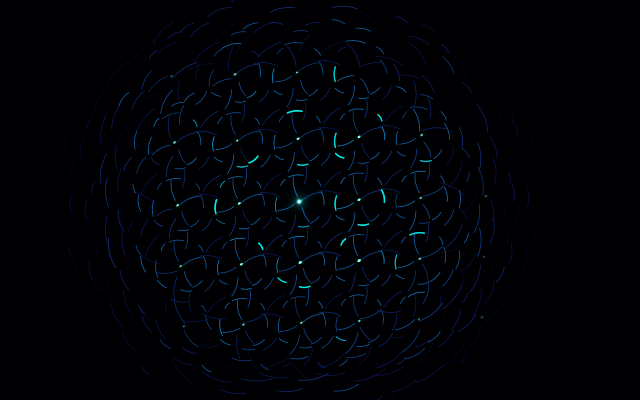
This background is drawn by a Shadertoy shader. Its source:

```glsl
// A dark field of curved blue and cyan dashes around a warped grid of light spots.
// Every grid cell repeats one set of dashes; those far from the hub turn to follow
// circles around it and fade. Spots and a glowing hub are laid on top.
const vec3 NIGHT  = vec3(0.0, 0.0, 0.008);
const vec3 VIOLET = vec3(0.05, 0.07, 0.32);
const vec3 BLUE   = vec3(0.06, 0.36, 0.62);
const vec3 CYAN   = vec3(0.0, 0.92, 0.90);
const vec3 ICE    = vec3(0.80, 1.0, 0.97);

// Dashes in one cell: offset from the spot (xy), angle, length in cells
const int DASHES = 12;
const vec4 MOTIF[DASHES] = vec4[DASHES](
    vec4(-0.32, -0.29, -0.50, 0.15), vec4( 0.07, -0.41,  0.05, 0.17),
    vec4( 0.26, -0.31,  0.65, 0.18), vec4(-0.39, -0.04,  1.52, 0.23),
    vec4( 0.40,  0.05, -1.35, 0.21), vec4(-0.05,  0.42,  0.12, 0.24),
    vec4(-0.11, -0.37,  1.25, 0.33), vec4(-0.07,  0.24, -1.35, 0.33),
    vec4( 0.34,  0.29, -1.00, 0.12), vec4(-0.27,  0.32,  0.95, 0.12),
    vec4(-0.22, -0.10,  0.35, 0.28), vec4( 0.20,  0.09,  0.40, 0.36));
// Fainter strokes that bridge neighbouring cells
const int BRIDGES = 5;
const vec4 BRIDGE[BRIDGES] = vec4[BRIDGES](
    vec4(-0.45,  0.35,  0.75, 0.38), vec4( 0.50,  0.14, -0.15, 0.36),
    vec4( 0.46, -0.34,  0.90, 0.25), vec4( 0.10, -0.22, -1.10, 0.25),
    vec4( 0.12,  0.42,  1.45, 0.28));

float hash(vec3 p) {
    p = fract(p * vec3(0.1031, 0.1137, 0.0973));
    p += dot(p, p.yzx + 33.33);
    return fract((p.x + p.y) * p.z);
}

// Cell coordinates to canvas position: a slightly tilted, spreading grid
vec2 gridPoint(vec2 c) {
    return vec2(c.x * (0.149 + 0.00073 * c.x * c.x + 0.0025 * c.y) - 0.0027 * c.y,
                c.y * (0.154 + 0.0025 * c.y + 0.0006 * c.y * c.y) + 0.0046 * c.x);
}

// Canvas position back to cell coordinates by fixed-point steps
vec2 gridCell(vec2 p) {
    vec2 c = p / 0.155;
    for (int k = 0; k < 5; k++) c -= (gridPoint(c) - p) / 0.165;
    return c;
}

// Distance to a parabolic stroke lying along x and bending towards +y
float strokeDistance(vec2 q, float halfLen, float sag) {
    float t = min(q.x * q.x / (halfLen * halfLen), 1.0);
    return length(vec2(max(abs(q.x) - halfLen, 0.0), q.y - sag * (t - 0.5)));
}

float coverage(float d, float halfWidth, float pixel) {
    return 1.0 - smoothstep(halfWidth - 0.6 * pixel, halfWidth + 0.6 * pixel, d);
}

vec3 heatColor(float e) {
    vec3 tint = mix(VIOLET, BLUE, smoothstep(0.15, 0.5, e));
    return mix(tint, CYAN, smoothstep(0.5, 0.95, e)) * smoothstep(0.0, 0.2, e);
}

// The cell in which a given dash shines most
vec2 peakCell(vec2 offset) {
    return abs(offset.x * offset.y) > 0.05 ? -sign(offset) : round(offset * 2.0);
}

vec3 dashLight(vec2 p, vec2 cell, vec4 motif, float gain, float pixel) {
    vec2 pos = gridPoint(cell + motif.xy);
    float radius = length(pos);
    float outer = smoothstep(0.30, 0.50, radius);
    // Turn towards the circle around the hub
    vec2 dir = vec2(cos(motif.z), sin(motif.z));
    vec2 tangent = vec2(-pos.y, pos.x) / max(radius, 0.001);
    float along = dot(dir, tangent);
    float aligned = smoothstep(0.55, 0.92, abs(along));
    dir = normalize(mix(dir, tangent * (along < 0.0 ? -1.0 : 1.0), 0.7 * outer));
    vec2 normal = vec2(-dir.y, dir.x);
    float bend = sign(dot(normal, mix(-motif.xy, -pos * 3.0, outer)));
    // Energy: random, strongest in the peak cell, weaker for long strokes
    float h = hash(vec3(cell + 17.0, motif.x * 31.0 + motif.y * 57.0 + 60.0));
    vec2 away = cell - peakCell(motif.xy);
    float energy = (0.34 + 0.32 * h) * min(1.0, 0.26 / motif.w) * gain;
    if (motif.w < 0.245)
        energy += 0.25 * smoothstep(0.86, 1.0, h) + 0.5 * exp(-3.0 * dot(away, away));
    energy *= mix(1.0, aligned, outer) * (1.0 - smoothstep(0.36, 0.66, radius));
    float halfLen = 0.075 * motif.w * (1.0 + 0.5 * outer);
    vec2 q = p - pos;
    q = vec2(dot(q, dir), dot(q, normal) * bend);
    float halfWidth = 0.0011 + 0.0010 * smoothstep(0.5, 1.0, energy);
    float d = strokeDistance(q, halfLen, 0.16 * halfLen);
    return heatColor(min(energy, 1.0)) * coverage(d, halfWidth, pixel);
}

vec3 spotLight(vec2 p, vec2 cell, float pixel) {
    if (cell.x < -2.5 || cell.x > 3.5 || abs(cell.y) > 2.5
        || cell.x + 2.0 * cell.y > 4.5) return vec3(0.0);
    vec2 q = mat2(0.85, -0.53, 0.53, 0.85) * (p - gridPoint(cell));
    float size = 0.0015 + 0.0018 * hash(vec3(cell + 9.0, 2.0));
    float d = length(q * vec2(0.7, 1.0));
    float power = 1.0 - 0.8 * smoothstep(0.2, 0.55, length(gridPoint(cell)));
    return power * (mix(CYAN, ICE, 0.7) * coverage(d, size, pixel)
                  + 0.15 * CYAN * exp(-d * 300.0));
}

// White core, teal halo and faint crossing rays
vec3 hubLight(vec2 p) {
    float r = length(p);
    float rays = pow(abs(cos(2.0 * (atan(p.y, p.x + 1e-5) - 0.4))), 40.0);
    return ICE * exp(-r * r * 40000.0) + CYAN * 0.55 * exp(-r * 110.0)
         + BLUE * 0.4 * rays * exp(-r * 45.0);
}

void mainImage(out vec4 fragColor, in vec2 fragCoord) {
    float pixel = 1.0 / iResolution.y;
    vec2 p = (fragCoord - 0.5 * iResolution.xy) * pixel - vec2(-0.052, -0.004);
    vec2 home = round(gridCell(p));
    vec3 color = NIGHT;
    for (int n = 0; n < 9; n++) {
        vec2 cell = home + vec2(n % 3 - 1, n / 3 - 1);
        for (int k = 0; k < DASHES; k++) color = max(color, dashLight(p, cell, MOTIF[k], 1.0, pixel));
        for (int k = 0; k < BRIDGES; k++) color = max(color, dashLight(p, cell, BRIDGE[k], 0.65, pixel));
        color = max(color, spotLight(p, cell, pixel));
    }
    fragColor = vec4(min(color + hubLight(p), 1.0), 1.0);
}
```
